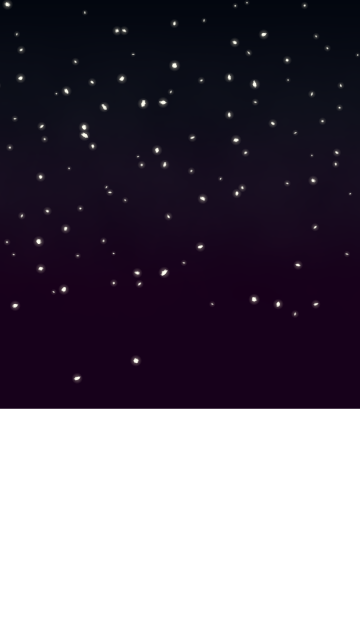
Write a Shadertoy shader that draws this background.

```glsl
// Night sky over a plain white lower panel: a vertical navy-to-plum gradient,
// faint clouds of layered gradient noise, and small glowing stars scattered
// by a jittered grid. Lengths are fractions of the canvas width.

#define HORIZON      0.3613   // top of the white panel, fraction of height
#define STAR_COLUMNS 12.0     // grid cells across the width
#define STAR_DENSITY 0.95     // peak chance of a star per cell
#define CORE_MIN     0.0013
#define CORE_MAX     0.0066
#define HALO_MIN     0.0075
#define HALO_MAX     0.0175
#define HALO_GAIN    0.52
#define CLOUD_SCALE  4.5
#define CLOUD_GAIN   0.022

vec3 hash3(vec2 cell) {
    vec3 q = fract(cell.xyx * vec3(0.1031, 0.1030, 0.0973));
    q += dot(q, q.yxz + 33.33);
    return fract((q.xxy + q.yzz) * q.zyx);
}

float gradientNoise(vec2 p) {
    vec2 i = floor(p), f = fract(p);
    vec2 u = f * f * f * (f * (f * 6.0 - 15.0) + 10.0);
    vec4 corner;
    for (int k = 0; k < 4; k++) {
        vec2 o = vec2(k & 1, k >> 1);
        float angle = 6.2832 * hash3(i + o + 71.0).x;
        corner[k] = dot(vec2(cos(angle), sin(angle)), f - o);
    }
    return mix(mix(corner.x, corner.y, u.x), mix(corner.z, corner.w, u.x), u.y);
}

float cloudNoise(vec2 p) {
    float sum = 0.0, amplitude = 0.6;
    for (int i = 0; i < 5; i++) {
        sum += amplitude * gradientNoise(p);
        p = mat2(1.6, 1.2, -1.2, 1.6) * p + 9.7;
        amplitude *= 0.5;
    }
    return sum;
}

// depth: 0 at the top of the sky, 1 at the horizon
vec3 skyGradient(float depth) {
    vec3 c = mix(vec3(0.005, 0.022, 0.055), vec3(0.050, 0.058, 0.100), smoothstep(-0.05, 0.26, depth));
    c = mix(c, vec3(0.090, 0.055, 0.125), smoothstep(0.22, 0.46, depth));
    return mix(c, vec3(0.092, 0.003, 0.105), smoothstep(0.42, 0.73, depth));
}

// Stars crowd the upper middle and thin out toward the horizon
float starChance(float depth) {
    float chance = mix(0.42, 1.0, smoothstep(0.06, 0.25, depth));
    chance *= mix(1.0, 0.52, smoothstep(0.42, 0.65, depth));
    chance *= mix(1.0, 0.32, smoothstep(0.74, 0.82, depth));
    return STAR_DENSITY * chance * step(depth, 0.95);
}

// x: solid core coverage, y: halo brightness
vec2 star(vec2 d, float size, float seed, float pixel) {
    float angle = 6.2832 * seed;
    vec2 axis = vec2(cos(angle), sin(angle));
    vec2 q = vec2(dot(d, axis), dot(d, vec2(-axis.y, axis.x)));
    float stretch = 1.0 + 0.55 * fract(seed * 17.3);
    q *= vec2(1.0 / stretch, sqrt(stretch));

    float radius = mix(CORE_MIN, CORE_MAX, size * size);
    float wobble = 1.0 + 0.5 * gradientNoise(d / CORE_MAX + seed * 40.0);
    float core = smoothstep(pixel, -pixel, length(q) - radius * wobble);

    float reach = mix(HALO_MIN, HALO_MAX, size);
    float fade = max(0.0, 1.0 - length(d) / reach);
    return vec2(core, HALO_GAIN * mix(0.35, 1.0, size) * pow(fade, 1.2));
}

vec2 starField(vec2 p, float skyTop, float skyBase, float pixel) {
    vec2 glow = vec2(0.0);
    vec2 home = floor(p * STAR_COLUMNS);
    for (int y = -1; y <= 1; y++)
    for (int x = -1; x <= 1; x++) {
        vec2 cell = home + vec2(x, y);
        vec3 place = hash3(cell + 13.0), trait = hash3(cell + 157.0);
        vec2 center = (cell + mix(vec2(0.06), vec2(0.94), place.xy)) / STAR_COLUMNS;
        float depth = (skyTop - center.y) / (skyTop - skyBase);
        if (place.z < starChance(depth))
            glow = max(glow, star(p - center, trait.x, trait.y, pixel));
    }
    return glow;
}

void mainImage(out vec4 fragColor, in vec2 fragCoord) {
    float pixel = 1.0 / iResolution.x;
    vec2 p = fragCoord * pixel;
    float skyTop = iResolution.y * pixel;
    float skyBase = HORIZON * skyTop;
    float depth = (skyTop - p.y) / (skyTop - skyBase);

    // Sky with faint clouds in its middle band
    vec3 color = skyGradient(depth);
    float band = smoothstep(0.0, 0.3, depth) * smoothstep(0.82, 0.5, depth);
    color += CLOUD_GAIN * band * cloudNoise(p * CLOUD_SCALE) * vec3(0.9, 1.0, 0.9);

    // Warm halos under near-white cores
    vec2 glow = starField(p, skyTop, skyBase, pixel);
    color = mix(color, vec3(1.0, 0.97, 0.84), glow.y);
    color = mix(color, vec3(1.0, 1.0, 0.95), glow.x);

    // White panel below the horizon
    float sky = clamp((p.y - skyBase) / pixel + 0.5, 0.0, 1.0);
    fragColor = vec4(mix(vec3(1.0), color, sky), 1.0);
}
```
